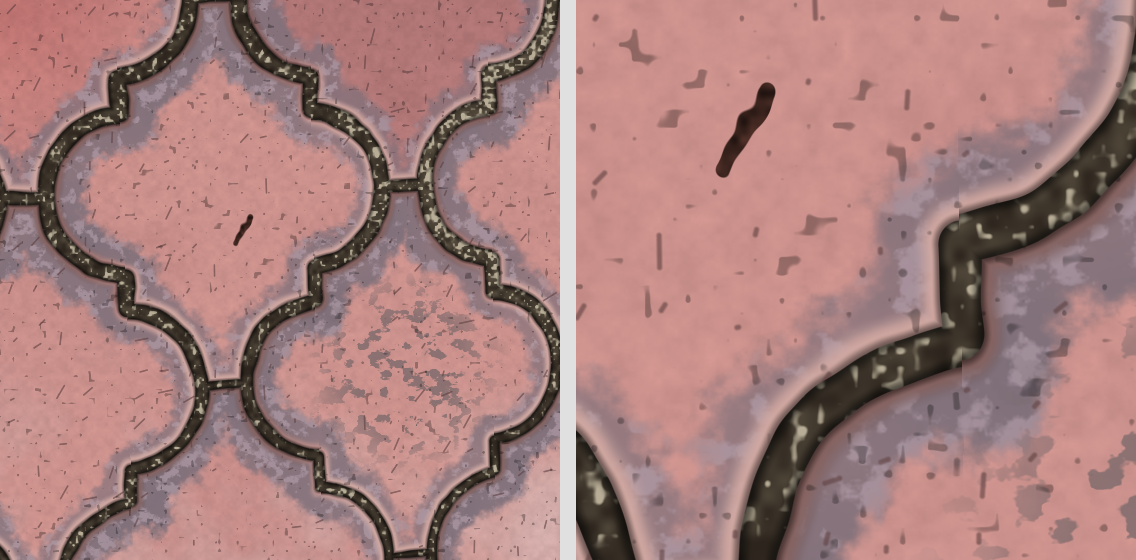
Left: the whole. Right: its middle third, enlarged.
A WebGL 1 fragment shader for this pattern:

```glsl
precision highp float;
// Worn pink lantern-shaped paving tiles set in dark gritty grout, seen slightly askew.
uniform vec2 u_resolution;

#define TILE_PINK vec3(0.80, 0.57, 0.55)
#define TILE_DUSKY vec3(0.69, 0.46, 0.46)
#define TILE_PALE vec3(0.84, 0.71, 0.70)
#define LILAC_GREY vec3(0.50, 0.44, 0.48)
#define GROUT_DARK vec3(0.17, 0.14, 0.11)
#define GRIT_PALE vec3(0.72, 0.68, 0.59)
#define GROUT_HALF_WIDTH 0.030
#define ARC_CENTRE vec2(0.47, 0.0)
#define ARC_RADIUS 0.41
#define DUSKY_TILE vec2(1.0, 1.0)
#define SCUFFED_TILE vec2(1.0, -1.0)
#define SCRATCH_CELLS 22.0

float hash(vec2 p) { return fract(sin(dot(p, vec2(127.1, 311.7))) * 43758.5); }

float noise(vec2 p) {
  vec2 i = floor(p), f = fract(p);
  f = f * f * (3.0 - 2.0 * f);
  return mix(mix(hash(i), hash(i + vec2(1, 0)), f.x),
             mix(hash(i + vec2(0, 1)), hash(i + vec2(1, 1)), f.x), f.y);
}

float fbm(vec2 p) {
  float sum = 0.0, amp = 0.53;
  for (int i = 0; i < 4; i++) {
    sum += amp * noise(p);
    p = p * 2.07 + 13.7;
    amp *= 0.5;
  }
  return sum;
}

float segmentDist(vec2 p, vec2 a, vec2 b) {
  vec2 ab = b - a;
  return length(p - a - ab * clamp(dot(p - a, ab) / dot(ab, ab), 0.0, 1.0));
}

// Undo the perspective: canvas position to lattice units of half a tile.
vec2 toLattice(vec2 uv) {
  vec2 tilt = vec2(0.0347, -0.0083);
  vec2 colU = vec2(0.3537, 0.0338) - tilt.x * uv;
  vec2 colV = vec2(-0.0130, 0.3407) - tilt.y * uv;
  vec2 r = uv - vec2(0.3913, 0.6574);
  return vec2(r.x * colV.y - r.y * colV.x, colU.x * r.y - colU.y * r.x)
       / (colU.x * colV.y - colU.y * colV.x);
}

// x: distance to the joint, y: distance to the stepped notch, zw: tile centre.
vec4 lanternTile(vec2 p) {
  vec2 c = abs(mod(p + 1.0, 2.0) - 1.0);
  bool flip = c.x < 0.5;
  vec2 q = flip ? 1.0 - c : c;
  float arc = length(q - ARC_CENTRE) - ARC_RADIUS;
  float notch = length(vec2(q.x - 0.5, max(abs(q.y - 0.5) - 0.08, 0.0)));
  float neck = length(vec2(max(0.88 - q.x, 0.0), q.y)) + 0.012;
  bool even = (arc < 0.0) != flip;
  vec2 centre = even ? 2.0 * floor((p + 1.0) * 0.5) : 2.0 * floor(p * 0.5) + 1.0;
  return vec4(min(min(abs(arc), notch), neck), length(q - 0.5), centre);
}

// Short dark scratches, one per chosen cell.
float scratches(vec2 uv) {
  vec2 cell = floor(uv * SCRATCH_CELLS), f = fract(uv * SCRATCH_CELLS) - 0.5;
  float angle = 0.9 + 1.6 * (hash(cell + 3.1) - 0.5);
  vec2 dir = vec2(cos(angle), sin(angle)) * (0.01 + 0.28 * pow(hash(cell + 8.3), 2.0));
  vec2 mid = 0.4 * vec2(hash(cell + 1.7), hash(cell + 5.9)) - 0.2;
  return step(0.45, hash(cell)) * (1.0 - smoothstep(0.01, 0.055, segmentDist(f, mid - dir, mid + dir)));
}

vec3 tileColour(vec2 uv, vec2 p, vec4 tile, float edge) {
  vec2 id = tile.zw, local = p - id;
  float side = dot(normalize(local + 0.0001), vec2(0.6, -0.8));
  float cloud = fbm(uv * 7.0 + id * 3.0), fine = fbm(uv * 95.0);
  // Clay body with a tone of its own and a pale sheen towards the bottom.
  float dusky = 1.0 - step(0.5, distance(id, DUSKY_TILE));
  float tone = 0.8 * dusky + 0.3 * hash(id) + 0.7 * (cloud - 0.5);
  vec3 col = mix(TILE_PINK, TILE_DUSKY, clamp(tone, 0.0, 1.0));
  col = mix(col, TILE_PALE, 0.5 * (1.0 - smoothstep(0.0, 0.5, uv.y)) * smoothstep(0.35, 0.7, cloud));
  col = mix(col, TILE_PALE, 0.7 - 0.7 * smoothstep(0.0, 0.25, distance(uv, vec2(1.0, 0.05))));
  col *= 0.94 + 0.12 * fine;
  col.gb *= 0.88 + 0.12 * smoothstep(0.0, 0.45, distance(uv, vec2(0.0, 1.0)));
  // Ragged lilac band, broader on the upper left and at the notches.
  float reach = 0.195 - 0.035 * side - 0.06 * smoothstep(0.08, 0.23, tile.y);
  float ragged = edge + 0.13 * (fbm(uv * 24.0) - 0.5) + 0.07 * (fine - 0.5);
  float band = (1.0 - smoothstep(reach - 0.05, reach + 0.035, ragged)) * smoothstep(0.0, 0.04, edge);
  col = mix(col, LILAC_GREY, band * (0.66 + 0.35 * cloud - 0.12 * side));
  col = mix(col, vec3(0.73, 0.65, 0.70), 0.55 * band * smoothstep(0.50, 0.68, fbm(uv * 70.0 + 9.0)));
  // Rounded lip: bright to the lower right, shaded to the upper left.
  float lip = 1.0 - smoothstep(0.012, 0.055, edge);
  col = mix(col, vec3(0.84, 0.69, 0.66), 0.75 * lip * smoothstep(-0.4, 0.5, side));
  col = mix(col, vec3(0.42, 0.31, 0.30), 0.65 * lip * (1.0 - smoothstep(-0.7, 0.2, side)));
  col *= mix(0.55, 1.0, smoothstep(0.0, 0.017, edge));
  // Scuffs, scratches and pinpricks.
  float scuffed = (1.0 - step(0.5, distance(id, SCUFFED_TILE))) * (1.0 - smoothstep(0.25, 0.65, length(local)));
  float flakes = smoothstep(0.56, 0.63, fbm(uv * vec2(48.0, 60.0) + 4.0));
  col = mix(col, vec3(0.46, 0.40, 0.41), 0.75 * scuffed * flakes);
  col = mix(col, vec3(0.37, 0.25, 0.25), 0.6 * scratches(uv));
  return col * (1.0 - 0.28 * smoothstep(0.86, 0.95, noise(uv * 125.0)));
}

vec3 groutColour(vec2 uv, float edge) {
  float grain = noise(uv * 190.0), coarse = noise(uv * 105.0 + 7.0);
  float sunlit = smoothstep(0.45, 0.95, uv.x) * smoothstep(0.3, 0.7, uv.y);
  vec3 col = mix(GROUT_DARK, vec3(0.38, 0.34, 0.28), 0.7 * coarse + 0.3 * sunlit);
  col = mix(col, GRIT_PALE, smoothstep(0.60, 0.82, 0.6 * grain + 0.4 * coarse + 0.17 * sunlit));
  return col * mix(0.45, 1.0, smoothstep(0.0, 0.024, -edge));
}

void main() {
  vec2 uv = gl_FragCoord.xy / u_resolution;
  float px = 1.0 / min(u_resolution.x, u_resolution.y);
  vec2 p = toLattice(uv) + 0.016 * (vec2(noise(uv * 17.0), noise(uv * 17.0 + 31.0)) - 0.5);
  vec4 tile = lanternTile(p);
  float edge = tile.x - GROUT_HALF_WIDTH - 0.014 * smoothstep(0.1, 0.6, uv.y) - 0.01 * (noise(uv * 45.0) - 0.5);
  vec3 col = mix(groutColour(uv, edge), tileColour(uv, p, tile, edge), smoothstep(-2.5 * px, 2.5 * px, edge));
  // A fallen twig.
  vec2 bent = uv + 0.006 * (vec2(noise(uv * 70.0), noise(uv * 70.0 + 5.0)) - 0.5);
  float twig = segmentDist(bent, vec2(0.419, 0.567), vec2(0.448, 0.611)) - 0.005;
  col = mix(vec3(0.20, 0.12, 0.10) * (0.6 + noise(uv * 180.0)), col, smoothstep(-px, px, twig));
  gl_FragColor = vec4(col, 1.0);
}
```
